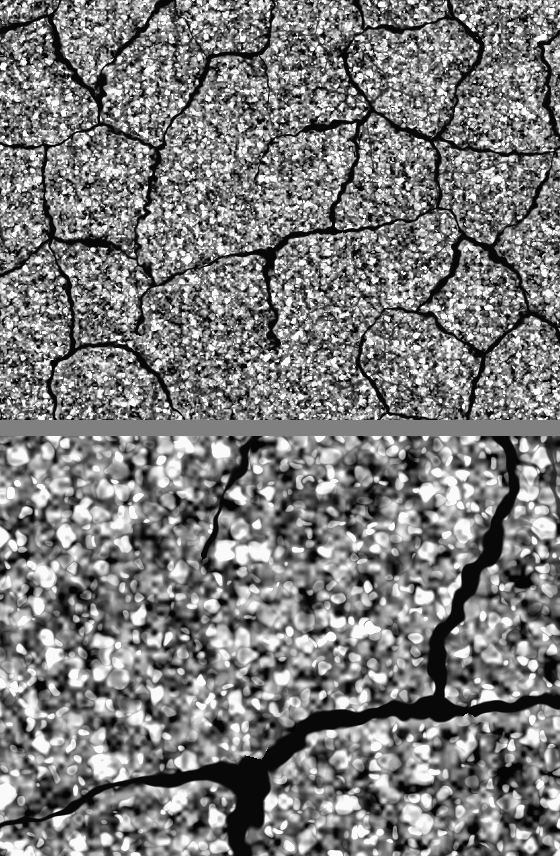
Top, the full canvas; bottom, a detail of the centre.
Write a Shadertoy shader that draws this texture.

```glsl
// Weathered asphalt: speckled grey grit split into plates by ragged dark cracks.
// Cracks are borders of warped Voronoi cells, each with a pale lip on its lower
// right side; the grit is value noise topped by two sizes of bright stones.

const float PLATES = 4.4;            // crack cells per canvas height
const float PLATE_JITTER = 0.78;     // 0 = square plates, 1 = fully irregular
const float CRACK_WIDTH = 0.0062;    // half width of a strong crack
const float HAIRLINE_WIDTH = 0.0026; // half width of a side crack
const vec2  LIP_OFFSET = vec2(0.010, -0.007);
const float LIP_WIDTH = 0.010;
const float LIP_TONE = 0.70;
const float CRACK_TONE = 0.03;
const float BASE_TONE = 0.335;
const float COARSE_STONES = 62.0;    // stone cells per canvas height
const float FINE_STONES = 118.0;
const float STONE_GAIN = 0.82;
const float GRIT_CONTRAST = 0.64;

float hash(vec2 p) {
    return fract(sin(dot(p, vec2(127.1, 311.7))) * 43758.5453);
}

vec2 hash2(vec2 p) {
    return vec2(hash(p), hash(p + vec2(37.2, 17.9)));
}

float noise(vec2 p) {
    vec2 cell = floor(p), f = fract(p);
    f = f * f * (3.0 - 2.0 * f);
    float low = mix(hash(cell), hash(cell + vec2(1, 0)), f.x);
    float high = mix(hash(cell + vec2(0, 1)), hash(cell + vec2(1, 1)), f.x);
    return mix(low, high, f.y);
}

// Centred vector noise, used to bend coordinates
vec2 wobble(vec2 p) {
    return vec2(noise(p), noise(p + vec2(51.3, 8.7))) - 0.5;
}

vec2 bend(vec2 p) {
    return p + 0.060 * wobble(p * 7.0) + 0.024 * wobble(p * 24.0)
             + 0.010 * wobble(p * 75.0);
}

// x: distance to the nearest cell border in cell units, y: random value of it
vec2 cellBorder(vec2 p) {
    vec2 home = floor(p), nearest = vec2(0), nearestId = home;
    float best = 1e3;
    for (int j = -1; j <= 1; j++)
    for (int i = -1; i <= 1; i++) {
        vec2 id = home + vec2(i, j);
        vec2 to = id + 0.5 + PLATE_JITTER * (hash2(id) - 0.5) - p;
        if (dot(to, to) < best) {
            best = dot(to, to);
            nearest = to;
            nearestId = id;
        }
    }
    vec2 border = vec2(1e3, 0);
    for (int j = -2; j <= 2; j++)
    for (int i = -2; i <= 2; i++) {
        vec2 id = nearestId + vec2(i, j);
        if (i == 0 && j == 0) continue;
        vec2 to = id + 0.5 + PLATE_JITTER * (hash2(id) - 0.5) - p;
        float d = dot(0.5 * (nearest + to), normalize(to - nearest));
        if (d < border.x) border = vec2(d, hash(id + nearestId + 0.5));
    }
    return border;
}

// Distance to a crack in canvas heights, and how open that crack is
vec2 crack(vec2 p) {
    vec2 border = cellBorder(bend(p) * PLATES + vec2(3.3, 7.1));
    float open = smoothstep(0.02, 0.35, border.y) * (0.35 + 1.1 * noise(p * 13.0));
    return vec2(border.x / PLATES, open);
}

// Bright rounded stones of random size and tone
float stones(vec2 p) {
    vec2 home = floor(p);
    float light = 0.0;
    for (int j = -1; j <= 1; j++)
    for (int i = -1; i <= 1; i++) {
        vec2 id = home + vec2(i, j), r = hash2(id + 91.0);
        float d = length(p - id - 0.15 - 0.7 * hash2(id));
        float radius = mix(0.24, 0.52, r.x);
        light = max(light, r.y * r.y * smoothstep(radius + 0.12, radius - 0.14, d));
    }
    return light;
}

void mainImage(out vec4 fragColor, in vec2 fragCoord) {
    vec2 p = fragCoord / iResolution.y;
    float soft = 0.8 / iResolution.y + 0.0008;

    // Grit and stones
    vec2 q = p + 0.007 * wobble(p * 130.0);
    float grit = noise(q * 105.0 + 4.0) + noise(p * 215.0 + 9.0) - 1.0;
    float patches = noise(p * 16.0) - 0.5;
    float stone = max(stones(q * COARSE_STONES), 0.9 * stones(q * FINE_STONES + 40.0));
    float tone = BASE_TONE + GRIT_CONTRAST * grit + 0.14 * patches + STONE_GAIN * stone;

    // Pale worn lip beside the cracks
    vec2 shade = crack(p - LIP_OFFSET);
    float lip = smoothstep(LIP_WIDTH, 0.2 * LIP_WIDTH, shade.x) * min(shade.y, 1.0);
    lip *= smoothstep(0.2, 0.7, noise(p * 18.0 + 30.0));
    tone = mix(tone, LIP_TONE + 0.35 * grit, 0.75 * lip);

    // Broken hairlines inside the plates
    float ragged = 0.003 * (noise(p * 140.0) - 0.5);
    float hair = cellBorder(bend(p + 5.0) * PLATES * 1.35).x / (PLATES * 1.35);
    float hairMask = smoothstep(0.56, 0.74, noise(p * 4.5 + 11.0));
    hairMask *= smoothstep(soft, -soft, hair + ragged - HAIRLINE_WIDTH);
    tone = mix(tone, CRACK_TONE + 0.1, 0.8 * hairMask);

    // Main cracks
    vec2 gap = crack(p);
    float width = CRACK_WIDTH * gap.y;
    float dark = smoothstep(soft, -soft, gap.x + ragged - width);
    tone = mix(tone, CRACK_TONE, dark * smoothstep(0.1, 0.4, gap.y));

    fragColor = vec4(vec3(clamp(tone, 0.02, 0.98)), 1.0);
}
```
